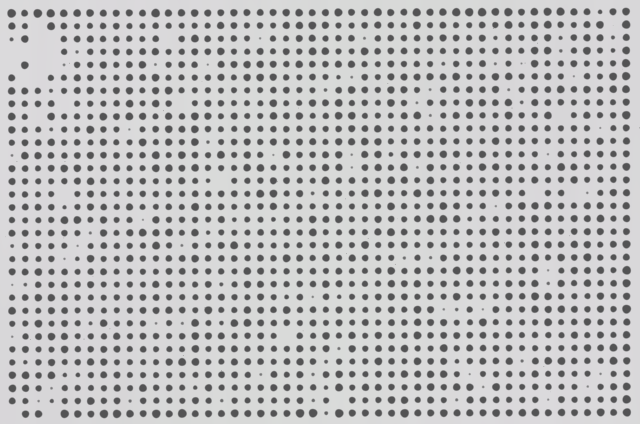
Give the GLSL for this pattern, as a Shadertoy shader.

```glsl
// Pale paper printed with a slightly tilted grid of uneven, worn grey dots.

// Lengths are fractions of the canvas height, measured from the top left.
const vec2  GRID_COUNT   = vec2(48.0, 32.0);
const vec2  GRID_PITCH   = vec2(0.03083, 0.03049);
const vec2  GRID_ORIGIN  = vec2(0.0275, 0.0315);
const vec2  GRID_TILT    = vec2(-0.002, 0.0027);
const float JITTER       = 0.0010;
const float RADIUS_MIN   = 0.0069;
const float RADIUS_MAX   = 0.0092;
const float BORDER_GAIN  = 0.0010;
const float WORN_MIN     = 0.0020;
const float WORN_MAX     = 0.0055;
const float WORN_CHANCE  = 0.075;
const float LOST_CHANCE  = 0.006;
const float WOBBLE       = 0.03;
const float EDGE_SOFT    = 0.0022;
const vec2  BARE_CENTER  = vec2(2.2, 3.2);   // bare patch, in grid steps
const vec2  BARE_SIZE    = vec2(1.3, 3.0);
const float BARE_CHANCE  = 0.9;
const float SPECK_CELL   = 0.045;
const float SPECK_CHANCE = 0.08;
const vec3  PAPER        = vec3(0.850, 0.850, 0.852);
const vec3  INK          = vec3(0.325, 0.325, 0.330);
const vec3  SPECK        = vec3(0.60);

vec2 hash22(vec2 p) {
    vec3 q = fract(p.xyx * vec3(0.1031, 0.1030, 0.0973));
    q += dot(q, q.yzx + 33.33);
    return fract((q.xx + q.yz) * q.zy);
}

// Coverage of a shape from its signed distance.
float cover(float dist, float soft) {
    return 1.0 - smoothstep(-soft, soft, dist);
}

// Radius of one dot: full, worn down, or zero when lost.
float dotRadius(vec2 id) {
    vec2 wear = hash22(id + 71.7);
    vec2 size = hash22(id + 213.1);
    vec2 fromBare = (id - BARE_CENTER) / BARE_SIZE;
    float inner = step(0.5, id.y);
    float lost = LOST_CHANCE + BARE_CHANCE * exp(-dot(fromBare, fromBare));
    if (wear.x < lost * inner) return 0.0;

    bool border = id.y < 0.5 || id.y > GRID_COUNT.y - 1.5 || id.x > GRID_COUNT.x - 1.5;
    float chance = border ? 0.3 * WORN_CHANCE : WORN_CHANCE;
    if (wear.y < chance) return mix(WORN_MIN, WORN_MAX, size.x);
    return mix(RADIUS_MIN, RADIUS_MAX, size.y * size.y) + (border ? BORDER_GAIN : 0.0);
}

// Ink coverage of the nearest dot.
float dotGrid(vec2 p, float soft) {
    vec2 q = p - GRID_ORIGIN;
    q += GRID_TILT * q.yx;
    vec2 id = clamp(floor(q / GRID_PITCH + 0.5), vec2(0.0), GRID_COUNT - 1.0);
    float radius = dotRadius(id);
    if (radius <= 0.0) return 0.0;

    vec2 shift = hash22(id + 39.4);
    vec2 d = q - id * GRID_PITCH - JITTER * (shift - 0.5);
    float angle = atan(d.y, d.x + 1e-6);
    float outline = radius * (1.0 + WOBBLE * sin(3.0 * angle + 6.283 * shift.x));
    float strength = mix(0.65, 1.0, smoothstep(WORN_MIN, WORN_MAX, radius));
    return strength * cover(length(d) - outline, soft);
}

// Sparse dust, one possible speck per cell.
float dust(vec2 p, float pixel) {
    vec2 cell = floor(p / SPECK_CELL);
    vec2 place = 0.1 + 0.8 * hash22(cell + 17.3);
    vec2 trait = hash22(cell + 151.9);
    float radius = mix(0.0006, 0.0015, trait.y);
    float dist = length(p - (cell + place) * SPECK_CELL) - radius;
    return step(trait.x, SPECK_CHANCE) * cover(dist, max(0.001, 0.5 * pixel));
}

// Faint vertical streaks and broad shading from layered sines.
vec3 paper(vec2 p) {
    float streaks = sin(p.x * 41.0 + 0.6 * sin(p.y * 5.0))
                  + 0.6 * sin(p.x * 97.0 + 1.3 + 0.4 * sin(p.y * 9.0));
    float shade = sin(p.x * 3.1 + 1.2) * sin(p.y * 4.3 + 0.7);
    float tint = sin(p.x * 5.0 + 2.0 * p.y + 0.8 * sin(p.y * 6.0));
    return PAPER + 0.0025 * streaks + 0.006 * shade
         + 0.004 * tint * vec3(0.4, -1.0, 0.8);
}

void mainImage(out vec4 fragColor, in vec2 fragCoord) {
    float pixel = 1.0 / iResolution.y;
    vec2 p = vec2(fragCoord.x, iResolution.y - fragCoord.y) * pixel;

    vec3 color = paper(p);
    color = mix(color, SPECK, 0.7 * dust(p, pixel));
    color = mix(color, INK, dotGrid(p, max(EDGE_SOFT, 0.75 * pixel)));
    fragColor = vec4(color, 1.0);
}
```
